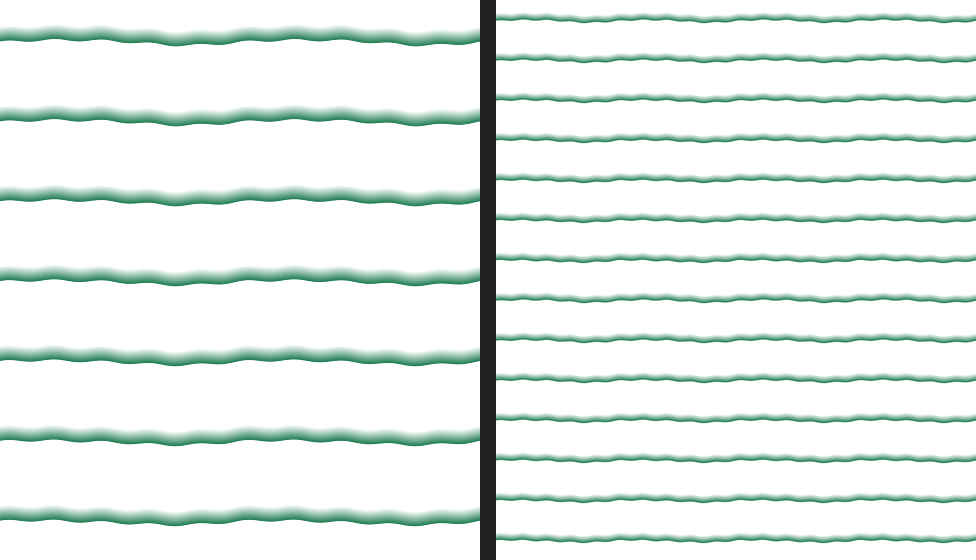
Left, the tile; right, the same tile 2 across and 2 down.
A Shadertoy shader for this pattern:

```glsl
// Seven wavy green bands on white, sharp below and fading out upwards, two waves across.

const float TAU = 6.2831853;

// Height of the sharp edge within a row; t counts waves, drift runs 0 to 1 from top row to bottom.
float edgeHeight(float t, float drift) {
    float a = TAU * t;
    float swell = 0.032 * sin(a) - 0.0046 * cos(a) + 0.0055 * cos(2.0 * (a - TAU * 0.53));
    float ripple = 0.0146 * cos(5.0 * (a - TAU * 0.028));
    float change = 0.0155 * cos(a - TAU * 0.93) - 0.0036;
    return 0.471 + swell + ripple + drift * change;
}

void mainImage(out vec4 fragColor, in vec2 fragCoord) {
    vec2 cell = fragCoord / iResolution.xy * vec2(2.0, 7.0);
    float pixel = 7.0 / iResolution.y;

    // Each row bends a little differently
    float drift = 1.0 - floor(cell.y) / 6.0;
    float above = fract(cell.y) - edgeHeight(cell.x, drift);

    // Crisp lower edge, linear fade to white above it
    float cover = smoothstep(-0.6 * pixel, 0.6 * pixel, above);
    float fade = 1.0 - clamp(above / 0.185, 0.0, 1.0);
    vec3 color = mix(vec3(1.0), vec3(0.11, 0.48, 0.32), cover * fade);

    fragColor = vec4(color, 1.0);
}
```
